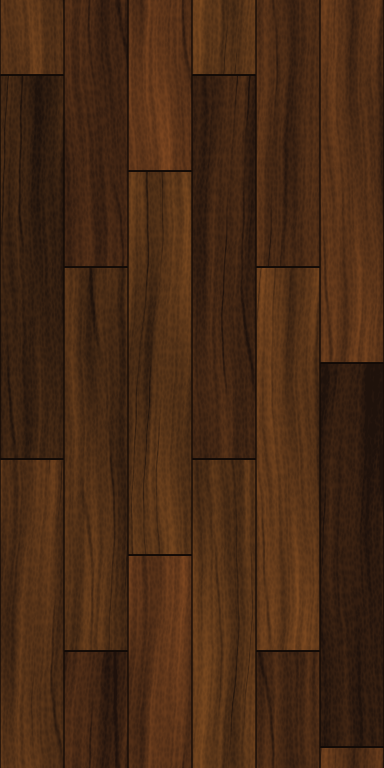
Reproduce this texture procedurally as a Shadertoy shader.

```glsl
// Dark walnut plank floor: six staggered columns of boards with streaked grain and thin black veins.

float hash(vec2 p) {
    return fract(sin(dot(p, vec2(127.1, 311.7))) * 4375.85);
}

// Distance to the nearest scattered point, for the pores.
float cellular(vec2 p) {
    vec2 cell = floor(p);
    float nearest = 2.0;
    for (int j = -1; j <= 1; j++)
        for (int i = -1; i <= 1; i++) {
            vec2 c = cell + vec2(i, j);
            vec2 point = c + vec2(hash(c), hash(c + 37.0));
            nearest = min(nearest, distance(p, point));
        }
    return nearest;
}

// Layered sines across the board, bent slowly along its length.
float grain(vec2 p, float seed) {
    float sum = 0.0, amp = 0.5, freq = 5.0;
    for (int i = 0; i < 6; i++) {
        float k = float(i);
        float bend = sin(p.x * freq * 0.43 + p.y * (0.5 + 0.12 * k) + seed + k * 2.1);
        sum += amp * sin(p.x * freq + seed * (1.0 + k) + 1.4 * bend);
        freq *= 1.75;
        amp *= 0.8;
    }
    return sum;
}

void mainImage(out vec4 fragColor, in vec2 fragCoord) {
    vec2 uv = fragCoord / iResolution.xy;

    // Board layout: two boards per column, joints stepped by eighths of the height.
    float steps[6] = float[6](0.0, 2.0, 1.0, 0.0, 2.0, 3.0);
    float tones[12] = float[12](0.23, 0.54, 0.49, 0.34, 0.57, 0.64,
                                0.32, 0.62, 0.65, 0.44, 0.16, 0.58);
    int column = clamp(int(uv.x * 6.0), 0, 5);
    float along = 2.0 * (1.0 - uv.y - 0.0977 - 0.125 * steps[column]);
    int row = int(mod(floor(along), 2.0));
    vec2 board = vec2(fract(uv.x * 6.0), fract(along) * 6.0);
    float seed = 20.0 * hash(vec2(column, row) + 3.0);

    // Slow wander of the fibres, stronger on some boards.
    vec2 p = board;
    p.x += (0.03 + 0.07 * fract(seed)) * sin(p.y * 0.9 + seed)
         + 0.014 * sin(p.y * 2.7 + seed * 3.0 + p.x * 4.0)
         + 0.005 * sin(p.y * 8.0 + seed + p.x * 9.0);

    // Tone: board shade, streaks, drift along the length, cross ripple.
    float tone = tones[column * 2 + row];
    float contrast = 0.12 + 0.16 * tone;
    tone += contrast * grain(p, seed);
    tone += 0.04 * sin(board.y * 1.1 + seed * 2.0);
    tone += 0.015 * sin(board.y * 19.0 + 3.0 * sin(board.x * 5.0 + board.y + seed));

    // Thin dark veins gathered in bands.
    float ring = sin(p.x * 11.0 + 2.0 * sin(p.x * 3.0 + p.y * 0.35 + seed) + seed * 3.0);
    float vein = 1.0 - smoothstep(0.0, 0.28, abs(ring));
    float band = smoothstep(0.1, 0.9, sin(p.x * 4.0 + seed * 5.0) + 0.6 * sin(p.y * 1.3 + seed * 2.0));
    tone -= 0.27 * vein * band;

    // Fine pores, drawn out along the fibres.
    float pores = cellular(vec2(p.x * 22.0, p.y * 11.0) + floor(seed) * 7.0);
    tone += 0.12 * (smoothstep(0.05, 0.75, pores) - 0.55);

    vec3 heartwood = vec3(0.12, 0.07, 0.045);
    vec3 sapwood = vec3(0.48, 0.278, 0.125);
    vec3 color = mix(heartwood, sapwood, clamp(tone, 0.0, 1.1));
    color.g *= 0.97 + 0.06 * fract(seed * 1.7);

    // Dark seams around each board.
    vec2 toEdge = min(board, vec2(1.0, 6.0) - board);
    float pixel = 6.0 / iResolution.x;
    float seamX = 1.0 - smoothstep(0.011 - 0.5 * pixel, 0.011 + 0.5 * pixel, toEdge.x);
    float seamY = 1.0 - smoothstep(0.014 - 0.5 * pixel, 0.014 + 0.5 * pixel, toEdge.y);
    color = mix(color, vec3(0.07, 0.04, 0.025), max(0.85 * seamX, seamY));

    fragColor = vec4(color, 1.0);
}
```
